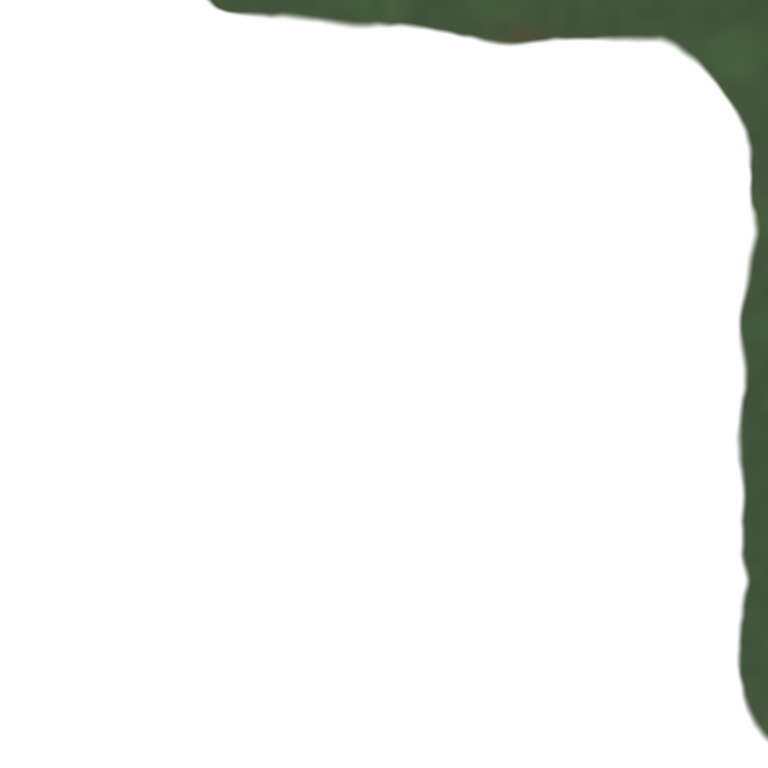
This background is drawn by a WebGL 1 fragment shader. Its source:

```glsl
precision highp float;
// White paper with a painted dark green border along the top and right.
// Two wavy edge profiles meet in a superelliptic corner; the field is turned
// into an approximate distance, softened unevenly and tinted with value noise.

uniform vec2 u_resolution;

const vec3 PAPER = vec3(0.998);
const vec3 GREEN = vec3(0.262, 0.330, 0.235);
const vec3 MOSS = vec3(0.280, 0.375, 0.235);
const vec3 BROWN = vec3(0.340, 0.290, 0.195);
const vec2 CORNER_SIZE = vec2(0.118, 0.143);
const float CORNER_POWER = 1.4;
const float FIELD_SCALE = 0.13;
const float WOBBLE = 0.0022;
const float SOFT_MIN = 0.0025;
const float SOFT_MAX = 0.0085;
const float GRADIENT_STEP = 0.001;

float hash(vec2 p) {
  vec3 q = fract(vec3(p.xyx) * 0.1031);
  q += dot(q, q.yzx + 33.33);
  return fract((q.x + q.y) * q.z);
}

float noise(vec2 p) {
  vec2 cell = floor(p);
  vec2 f = fract(p);
  f = f * f * (3.0 - 2.0 * f);
  float low = mix(hash(cell), hash(cell + vec2(1.0, 0.0)), f.x);
  float high = mix(hash(cell + vec2(0.0, 1.0)), hash(cell + 1.0), f.x);
  return mix(low, high, f.y);
}

float bump(float x, float center, float width) {
  float t = (x - center) / width;
  return exp(-t * t);
}

// Depth of the top band, tapering off on the left
float topDepth(float x) {
  float depth = 0.0195 + 0.012 * smoothstep(0.36, 0.47, x);
  depth += 0.0185 * smoothstep(0.51, 0.65, x);
  depth += 0.0075 * bump(x, 0.667, 0.035);
  return depth - 0.0195 * exp(min((0.273 - x) / 0.014, 5.0));
}

// Width of the right band, measured downward, tapering off at the bottom
float rightWidth(float down) {
  float width = 0.022 + 0.011 * smoothstep(0.33, 0.42, down);
  width -= 0.0080 * bump(down, 0.297, 0.025);
  width += 0.0025 * bump(down, 0.417, 0.030);
  width -= 0.0050 * bump(down, 0.488, 0.030);
  width += 0.0035 * bump(down, 0.566, 0.035);
  width -= 0.0020 * bump(down, 0.645, 0.025);
  width -= 0.0080 * bump(down, 0.757, 0.022);
  width += 0.0060 * bump(down, 0.865, 0.040);
  return width - 0.036 * exp((down - 0.963) / 0.030);
}

// Positive on the paper, negative in the border
float paperField(vec2 p) {
  float down = 1.0 - p.y;
  vec2 inset = vec2(1.0 - p.x - rightWidth(down), down - topDepth(p.x));
  vec2 q = max(1.0 - inset / CORNER_SIZE, 0.0);
  q = pow(q, vec2(CORNER_POWER));
  return FIELD_SCALE * (1.0 - pow(q.x + q.y, 1.0 / CORNER_POWER));
}

float paperDistance(vec2 p) {
  float d = paperField(p);
  vec2 slope = vec2(paperField(p + vec2(GRADIENT_STEP, 0.0)),
                    paperField(p + vec2(0.0, GRADIENT_STEP))) - d;
  return d / max(length(slope) / GRADIENT_STEP, 0.4);
}

// Mottled paint with mossy patches and a brown stain
vec3 paint(vec2 p) {
  float broad = noise(p * 14.0 + 7.0);
  float fine = noise(p * 55.0);
  vec3 color = mix(GREEN, MOSS, 0.6 * smoothstep(0.5, 0.9, broad));
  color = mix(color, MOSS, 0.8 * (1.0 - smoothstep(0.02, 0.05, distance(p, vec2(0.96, 0.93)))));
  vec2 stain = (p - vec2(0.685, 0.954)) / vec2(0.024, 0.011);
  color = mix(color, BROWN, 0.7 * exp(-dot(stain, stain)));
  return color * (0.97 + 0.06 * fine);
}

void main() {
  vec2 p = gl_FragCoord.xy / u_resolution;
  float pixel = 1.0 / min(u_resolution.x, u_resolution.y);

  // Ragged edge of varying softness
  float d = paperDistance(p) + WOBBLE * (noise(p * 65.0) - 0.5);
  float softness = mix(SOFT_MIN, SOFT_MAX, noise(p * 17.0 + 3.0));
  softness = max(softness, pixel);
  float cover = 1.0 - smoothstep(-0.8 * softness, softness, d);

  gl_FragColor = vec4(mix(PAPER, paint(p), cover), 1.0);
}
```
